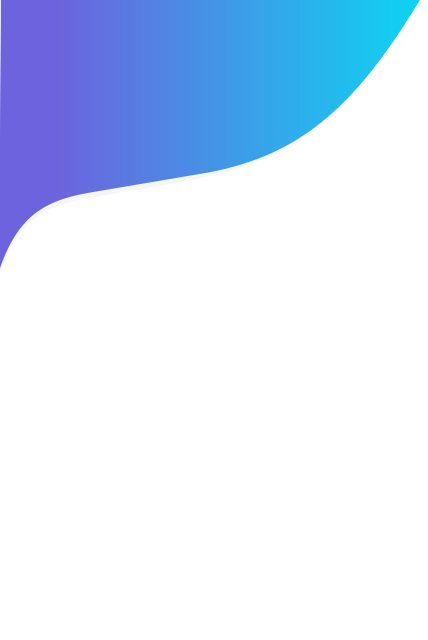
A Shadertoy shader for this background:

```glsl
#define VIOLET vec3(0.43, 0.39, 0.87)
#define CYAN vec3(0.05, 0.83, 0.95)
#define PAPER vec3(1.0)
#define SHADOW vec3(0.965, 0.965, 0.97)
#define GRADIENT_START 0.135
#define GRADIENT_END 0.98
#define SHADOW_DEPTH 0.008
#define LEFT_GAP 0.0022

vec2 bezier(vec2 a, vec2 b, vec2 c, vec2 d, float t) {
    float s = 1.0 - t;
    return s * s * s * a + 3.0 * s * s * t * b + 3.0 * s * t * t * c + t * t * t * d;
}

// Height of a cubic at x, found by bisection; x must rise along the curve
float bezierHeight(vec2 a, vec2 b, vec2 c, vec2 d, float x) {
    float low = 0.0, high = 1.1;
    for (int i = 0; i < 20; i++) {
        float mid = 0.5 * (low + high);
        if (bezier(a, b, c, d, mid).x < x) low = mid;
        else high = mid;
    }
    return bezier(a, b, c, d, 0.5 * (low + high)).y;
}

// Lower edge of the wave: left bend, straight run, right sweep
float waveHeight(float x) {
    vec2 bendEnd = vec2(0.209, 0.699);
    vec2 sweepStart = vec2(0.474, 0.729);
    if (x < bendEnd.x)
        return bezierHeight(vec2(0.0, 0.581), vec2(0.043, 0.664),
                            vec2(0.107, 0.687), bendEnd, x);
    if (x < sweepStart.x)
        return mix(bendEnd.y, sweepStart.y,
                   (x - bendEnd.x) / (sweepStart.x - bendEnd.x));
    return bezierHeight(sweepStart, vec2(0.702, 0.755),
                        vec2(0.832, 0.835), vec2(0.981, 1.0), x);
}

// Coverage of the positive side, one pixel wide
float coverage(float d) {
    float pixel = max(length(vec2(dFdx(d), dFdy(d))), 1e-6);
    return clamp(d / pixel + 0.5, 0.0, 1.0);
}

void mainImage(out vec4 fragColor, in vec2 fragCoord) {
    vec2 uv = fragCoord / iResolution.xy;
    float above = uv.y - waveHeight(uv.x);

    // Pale band under the wave, thinning to the right
    float depth = SHADOW_DEPTH * (1.0 - smoothstep(0.35, 0.85, uv.x));
    vec3 color = mix(PAPER, SHADOW, coverage(above + depth));

    // Horizontal gradient inside the wave
    float blend = clamp((uv.x - GRADIENT_START) / (GRADIENT_END - GRADIENT_START), 0.0, 1.0);
    vec3 waveColor = mix(VIOLET, CYAN, blend);

    // Thin slanted gap along the upper left side
    float gap = LEFT_GAP * smoothstep(0.78, 1.0, uv.y);
    float inside = clamp((uv.x - gap) * iResolution.x + 0.5, 0.0, 1.0);
    color = mix(color, waveColor, coverage(above) * inside);

    fragColor = vec4(color, 1.0);
}
```
